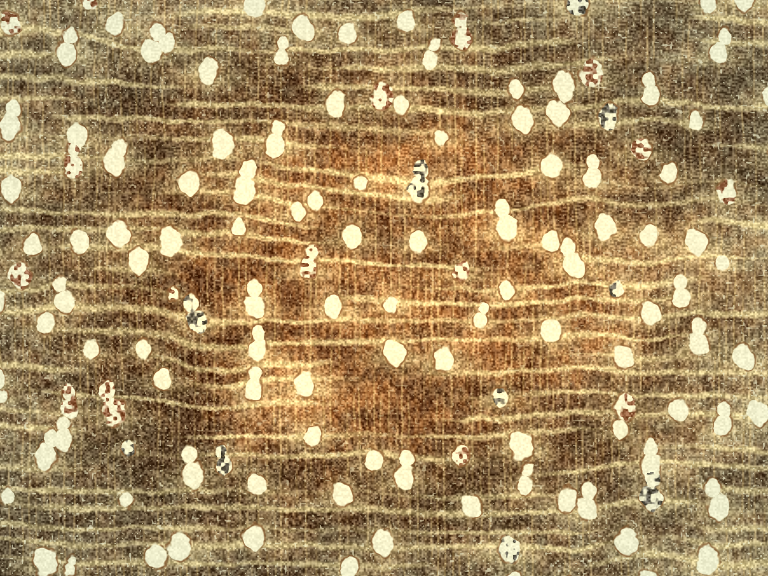
Write a Shadertoy shader that draws this texture.

```glsl
// Magnified cross-section of hardwood: brown fibre ground, wavy pale bands,
// fine vertical rays and scattered cream pores. Layers are built from value
// noise, repeated strips and a jittered cell grid, in units of canvas height.

const vec3 DARK_FIBRE  = vec3(0.36, 0.22, 0.12);
const vec3 WARM_FIBRE  = vec3(0.60, 0.41, 0.24);
const vec3 GREY_DARK   = vec3(0.40, 0.33, 0.23);
const vec3 GREY_LIGHT  = vec3(0.61, 0.55, 0.41);
const vec3 BAND_CREAM  = vec3(0.87, 0.79, 0.56);
const vec3 RAY_GOLD    = vec3(0.80, 0.68, 0.45);
const vec3 PORE_CREAM  = vec3(0.98, 0.96, 0.81);
const vec3 RIM_BROWN   = vec3(0.52, 0.34, 0.18);
const vec3 DEPOSIT_RED = vec3(0.48, 0.24, 0.12);
const vec3 DEPOSIT_INK = vec3(0.22, 0.20, 0.17);

const float BAND_SPACING = 0.034;
const float RAY_SPACING  = 0.0125;
const float PORE_CELL    = 0.092;
const float PORE_CHANCE  = 0.80;
const float PORE_MIN     = 0.010;
const float PORE_MAX     = 0.022;
const float GRAIN_FREQ   = 330.0;
const float GRAIN_AMOUNT = 0.42;
const float BROAD_AMOUNT = 0.42;

float hash(vec2 p) {
    return fract(sin(dot(p, vec2(127.1, 311.7))) * 43758.5453);
}

float noise(vec2 p) {
    vec2 i = floor(p), f = fract(p);
    f = f * f * (3.0 - 2.0 * f);
    return mix(mix(hash(i), hash(i + vec2(1, 0)), f.x),
               mix(hash(i + vec2(0, 1)), hash(i + vec2(1, 1)), f.x), f.y);
}

// Wavy horizontal bands, broken along their length
float bands(vec2 p) {
    float y = p.y + 0.060 * noise(p * vec2(2.6, 3.0))
            + 0.026 * noise(p * vec2(8.0, 6.0) + 17.0)
            + 0.007 * noise(p * vec2(30.0, 22.0));
    float row = y / BAND_SPACING;
    float id = floor(row);
    float centre = 0.5 + 0.3 * (hash(vec2(id, 3.0)) - 0.5);
    float d = abs(fract(row) - centre) * BAND_SPACING;
    float ragged = 0.004 * (noise(p * 130.0) - 0.5);
    float present = smoothstep(0.25, 0.6, noise(vec2(p.x * 4.5, id * 5.7 + 0.5)));
    float width = (0.004 + 0.005 * noise(vec2(p.x * 9.0, id * 7.3))) * (0.4 + 0.6 * present);
    return present * (1.0 - smoothstep(width * 0.2, width * 1.35, d + ragged));
}

// Thin, nearly vertical rays that fade in and out
float rays(vec2 p, float pixel) {
    float x = p.x + 0.008 * noise(p * vec2(5.0, 7.0)) + 0.003 * noise(p * 30.0);
    float column = x / RAY_SPACING;
    float id = floor(column);
    float centre = 0.2 + 0.6 * hash(vec2(id, 9.0));
    float d = abs(fract(column) - centre) * RAY_SPACING;
    float fade = smoothstep(0.3, 0.8, noise(vec2(id * 3.7, p.y * 14.0)));
    return fade * (1.0 - smoothstep(0.0004, 0.0014 + pixel, d));
}

// Distance to an upright, uneven oval
float oval(vec2 p, float radius) {
    float uneven = 0.42 * (noise(p / radius * 1.4 + radius * 4000.0) - 0.5)
                 + 0.14 * (noise(p / radius * 4.0 + radius * 900.0) - 0.5);
    return (length(p * vec2(1.14, 0.92)) / radius - 1.0 + uneven) * radius;
}

// x: distance to nearest pore, y: pale halo, z: deposit seed of that pore
vec3 pores(vec2 p) {
    vec3 found = vec3(1.0, 0.0, 0.0);
    vec2 base = floor(p / PORE_CELL);
    for (int j = -1; j <= 1; j++)
    for (int i = -1; i <= 1; i++) {
        vec2 cell = base + vec2(i, j);
        if (hash(cell + 0.3) > PORE_CHANCE) continue;
        vec2 jitter = vec2(hash(cell + 11.0), hash(cell + 23.0));
        vec2 q = p - (cell + 0.04 + 0.92 * jitter) * PORE_CELL;
        float radius = mix(PORE_MIN, PORE_MAX, sqrt(hash(cell + 37.0)));
        float d = oval(q, radius);
        // Some pores carry a smaller partner above
        if (hash(cell + 41.0) < 0.24) {
            float lean = 1.2 * (hash(cell + 47.0) - 0.5);
            d = min(d, oval(q - radius * vec2(lean, 1.6), radius * 0.75));
        }
        // Round glow with wings drawn out sideways
        vec2 s = q / radius;
        float halo = exp(-0.45 * dot(s, s));
        float wings = exp(-0.13 * s.x * s.x - 1.6 * (s.y + 0.5) * (s.y + 0.5));
        found.y = max(found.y, max(halo, 0.85 * wings));
        if (d < found.x) { found.x = d; found.z = hash(cell + 53.0); }
    }
    return found;
}

void mainImage(out vec4 fragColor, in vec2 fragCoord) {
    vec2 p = fragCoord / iResolution.y;
    float pixel = 1.0 / iResolution.y;
    vec2 fromCentre = fragCoord / iResolution.xy - 0.5;
    float outer = smoothstep(0.15, 0.62, length(fromCentre));

    // Fibre ground: warm in the middle, greyer outwards
    float broad = 0.6 * noise(p * vec2(4.0, 7.0) + 3.0) + 0.4 * noise(p * vec2(12.0, 22.0)) - 0.5;
    float fibre = 0.6 * noise(p * vec2(190.0, 90.0)) + 0.4 * noise(p * vec2(30.0, 40.0));
    fibre = clamp(smoothstep(0.2, 0.85, fibre) + 1.3 * broad, 0.0, 1.0);
    float grey = clamp(0.06 + 0.85 * outer + 0.6 * (noise(p * 50.0 + 5.0) - 0.5), 0.0, 1.0);
    vec3 color = mix(mix(DARK_FIBRE, WARM_FIBRE, fibre), mix(GREY_DARK, GREY_LIGHT, fibre), grey);

    // Pale tissue: rays, bands and pore surrounds
    vec3 pore = pores(p);
    float patchy = 0.65 + 0.35 * noise(p * 110.0);
    color = mix(color, RAY_GOLD, 0.55 * rays(p, pixel));
    color = mix(color, BAND_CREAM, bands(p) * patchy);
    color = mix(color, BAND_CREAM, 0.9 * pore.y * patchy);

    // Broad shading, grain and sparse glints
    color *= 1.0 + BROAD_AMOUNT * broad;
    float grain = noise(p * GRAIN_FREQ) - 0.5;
    color += GRAIN_AMOUNT * grain * vec3(1.0, 0.98, 0.88);
    float glint = smoothstep(0.78, 0.95, noise(p * 230.0 + 31.0));
    color = mix(color, PORE_CREAM, glint * (0.35 + 0.35 * outer));

    // Pores with a broken rim, a few clogged by deposits
    float rim = 1.0 - smoothstep(0.0006, 0.0024 + pixel, abs(pore.x - 0.001));
    color = mix(color, RIM_BROWN, 0.7 * rim * smoothstep(0.3, 0.65, noise(p * 70.0 + 9.0)));
    vec3 filling = PORE_CREAM + 0.12 * grain;
    float clog = smoothstep(0.45, 0.7, noise(p * 150.0 + 71.0)) * step(0.84, pore.z);
    vec3 deposit = mix(DEPOSIT_RED, DEPOSIT_INK, step(0.94, pore.z)) + 0.5 * grain;
    filling = mix(filling, deposit, 0.8 * clog);
    color = mix(color, filling, 1.0 - smoothstep(-pixel, pixel, pore.x));

    // Uneven lamp light
    color *= mix(vec3(1.10, 1.06, 1.0), vec3(0.95, 0.97, 0.99), outer);
    fragColor = vec4(clamp(color, 0.0, 1.0), 1.0);
}
```
